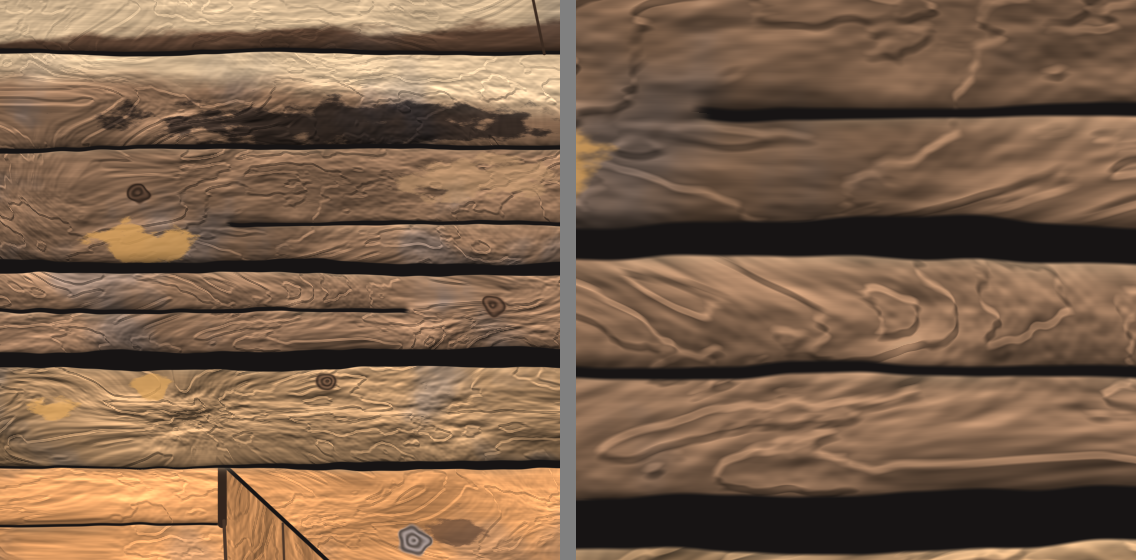
Left, the full canvas; right, a detail of the centre.
Give the GLSL for this texture, as a three.js fragment shader.

```glsl
// Weathered hewn log wall: five dark seams between six courses of timber,
// the lowest of warm new wood with an upright post and a diagonal brace.
// Layered noise gives grain, chipped relief and stains; y is measured downward.
varying vec2 vUv;

const vec3 GAP = vec3(0.09, 0.08, 0.08);
const vec3 DARK = vec3(0.29, 0.21, 0.16);
const vec3 BROWN = vec3(0.54, 0.415, 0.32);
const vec3 TAN = vec3(0.65, 0.51, 0.37);
const vec3 CREAM = vec3(0.88, 0.76, 0.61);
const vec3 ORANGE = vec3(0.86, 0.60, 0.38);
const vec3 GOLD = vec3(0.86, 0.64, 0.36);
const vec3 SLATE = vec3(0.43, 0.41, 0.42);
const float AA = 0.0015;

float hash(vec2 p) {
  p = fract(p * vec2(123.34, 345.45));
  p += dot(p, p + 34.35);
  return fract(p.x * p.y);
}
float noise(vec2 p) {
  vec2 i = floor(p), f = fract(p);
  f = f * f * (3.0 - 2.0 * f);
  return mix(mix(hash(i), hash(i + vec2(1, 0)), f.x),
             mix(hash(i + vec2(0, 1)), hash(i + vec2(1, 1)), f.x), f.y);
}
float fbm(vec2 p) {
  float sum = 0.0, amp = 0.5;
  for (int i = 0; i < 5; i++) {
    sum += amp * noise(p);
    p = mat2(1.6, 0.5, -0.5, 1.6) * p * 1.2 + 3.7;
    amp *= 0.5;
  }
  return sum;
}

// Chipped height field: smooth swells broken by terraced ledges
float relief(vec2 p) {
  vec2 q = p * vec2(7.0, 16.0);
  q += 1.6 * vec2(noise(q * 0.7), noise(q * 0.7 + 9.0));
  float h = fbm(q), ledge = fract(h * 5.0);
  return h + 0.16 * ledge * smoothstep(1.0, 0.86, ledge);
}

// Timber running along x, lit from above
vec3 wood(vec2 p, float seed, vec3 tone, float rough) {
  vec2 q = p + seed * vec2(3.1, 1.7);
  float grain = fbm(q * vec2(9.0, 150.0));
  float blotch = fbm(q * vec2(5.0, 11.0) + 4.0);
  float light = relief(q) - relief(q - vec2(0.0015, 0.0045));
  vec3 c = mix(tone, SLATE, 0.45 * rough * smoothstep(0.53, 0.72, fbm(q * 6.0)));
  c *= 0.78 + 0.28 * grain + 0.7 * rough * (blotch - 0.4);
  c *= 1.0 + clamp(light * 3.2, -0.55, 0.5) * rough;
  return mix(c, CREAM, 0.4 * rough * smoothstep(0.1, 0.32, light));
}

float seamY(float x, float y) {
  return y + 0.012 * (noise(vec2(x * 4.0, y * 90.0)) - 0.5)
           + 0.004 * (noise(vec2(x * 28.0, y * 70.0)) - 0.5);
}
float below(vec2 p, float y) { return smoothstep(-AA, AA, p.y - seamY(p.x, y)); }
float span(float x, float a, float b) {
  return smoothstep(a, a + 0.015, x) * smoothstep(b, b - 0.015, x);
}

// Gap between timbers: shaded above, pale worn lip below
vec3 seam(vec3 c, vec2 p, float y, float halfWidth, float mask) {
  float dy = p.y - seamY(p.x, y);
  float w = halfWidth * (0.75 + 0.5 * noise(vec2(p.x * 9.0, y * 50.0)));
  float d = abs(dy) - w, edge = max(d, 0.0);
  float lip = step(0.0, dy) * exp(-edge * 150.0);
  c *= 1.0 - 0.5 * mask * step(dy, 0.0) * exp(-edge * 100.0);
  c = mix(c, CREAM, 0.45 * mask * lip * noise(p * vec2(18.0, 60.0)));
  return mix(c, GAP, mask * smoothstep(AA, -AA, d));
}

// Ragged stain, split or scorch
float patchMask(vec2 p, vec2 center, vec2 radius) {
  float d = length((p - center) / radius) + 1.8 * (fbm(p * vec2(22.0, 50.0)) - 0.48);
  return smoothstep(1.1, 0.75, d);
}
vec3 knot(vec3 c, vec2 p, vec2 center, float r, vec3 tone) {
  float d = length((p - center) * vec2(1.0, 1.2)) / r + 0.5 * (noise(p * 60.0) - 0.5);
  vec3 ring = tone * (0.85 + 0.3 * sin(d * 14.0));
  return mix(c, ring, 0.85 * smoothstep(1.1, 0.8, d));
}
float stroke(vec2 p, vec2 a, vec2 b, float w) {
  vec2 ab = b - a;
  float t = clamp(dot(p - a, ab) / dot(ab, ab), 0.0, 1.0);
  return smoothstep(AA, -AA, length(p - a - ab * t) - w);
}

void main() {
  vec2 p = vec2(vUv.x, 1.0 - vUv.y);
  float x = p.x, ragged = 0.04 * (fbm(p * vec2(12.0, 30.0)) - 0.48);
  float b1 = below(p, 0.093), b2 = below(p, 0.266), b3 = below(p, 0.477);
  float b4 = below(p, 0.642), b5 = below(p, 0.831);

  // Tone of each course, with pale upper faces on the first two
  float face = p.y + ragged;
  vec3 tone = mix(CREAM, DARK * 1.35, smoothstep(0.0, 0.018, face - mix(0.06, 0.036, x)));
  vec3 second = mix(CREAM, BROWN, smoothstep(-0.02, 0.04, face - mix(0.122, 0.19, x * x)));
  tone = mix(mix(tone, second, b1), BROWN, b2);
  tone = mix(mix(mix(tone, BROWN * 1.08, b3), TAN, b4), ORANGE * 1.08, b5);
  float rough = mix(mix(0.4, 1.0, smoothstep(0.12, 0.2, p.y)), 0.55, b5);
  vec3 c = wood(p, b1 + b2 + b3 + b4 + b5, tone, rough);

  // Scorch, fresh splits and knots
  c = mix(c, c * vec3(0.42, 0.43, 0.47), patchMask(p, vec2(0.6, 0.222), vec2(0.36, 0.038)) * b1 * (1.0 - b2));
  c = mix(c, GOLD, 0.8 * patchMask(p, vec2(0.25, 0.435), vec2(0.085, 0.032)));
  c = mix(c, TAN * 1.2, 0.55 * patchMask(p, vec2(0.87, 0.32), vec2(0.16, 0.035)));
  c = mix(c, GOLD * 1.05, 0.75 * patchMask(p, vec2(0.1, 0.73), vec2(0.045, 0.025)));
  c = mix(c, GOLD, 0.75 * patchMask(p, vec2(0.27, 0.695), vec2(0.03, 0.024)));
  c = knot(c, p, vec2(0.247, 0.345), 0.021, DARK);
  c = knot(c, p, vec2(0.88, 0.546), 0.022, DARK * 1.4);
  c = knot(c, p, vec2(0.585, 0.68), 0.02, DARK * 1.3);
  c = mix(c, DARK * 1.3, 0.7 * patchMask(p, vec2(0.81, 0.95), vec2(0.05, 0.03)) * b5);
  c = knot(c, p, vec2(0.74, 0.965), 0.03, SLATE * 1.25);

  // Cracks within courses, then the seams
  c = seam(c, p, 0.397, 0.0035, span(x, 0.4, 1.1));
  c = seam(c, p, 0.557, 0.0035, span(x, -0.1, 0.735));
  c = seam(c, p, 0.937, 0.002, span(x, -0.1, 0.4));
  c = seam(c, p, 0.093, 0.004, 1.0);
  c = seam(c, p, 0.266, 0.004, 1.0);
  c = seam(c, p, 0.477, 0.011, 1.0);
  c = seam(c, p, 0.642, 0.016, 1.0);

  // Upright post under the diagonal brace joint
  float side = x - 0.4 - (p.y - 0.83) * 1.08;
  float post = smoothstep(AA, -AA, side) * smoothstep(-AA, AA, x - 0.404) * b5;
  c = mix(c, wood(p.yx, 8.0, ORANGE * 0.88, 0.5), post);
  c = mix(c, DARK * 0.7, b5 * stroke(p, vec2(0.397, 0.835), vec2(0.397, 0.935), 0.008));
  c = mix(c, DARK, b5 * stroke(p, vec2(0.4, 0.93), vec2(0.404, 1.02), 0.003));
  c = mix(c, DARK, stroke(p, vec2(0.505, 0.935), vec2(0.508, 1.02), 0.002));
  c = mix(c, GAP, b5 * stroke(p, vec2(0.4, 0.83), vec2(0.594, 1.01), 0.0035));
  c = seam(c, p, 0.831, mix(0.002, 0.008, smoothstep(0.3, 0.75, x)), 1.0);

  // Thin metal spike at the upper right
  c = mix(c, DARK * 0.8, stroke(p, vec2(0.95, -0.01), vec2(0.972, 0.096), 0.0025));
  gl_FragColor = vec4(clamp(c, 0.0, 1.0), 1.0);
}
```
